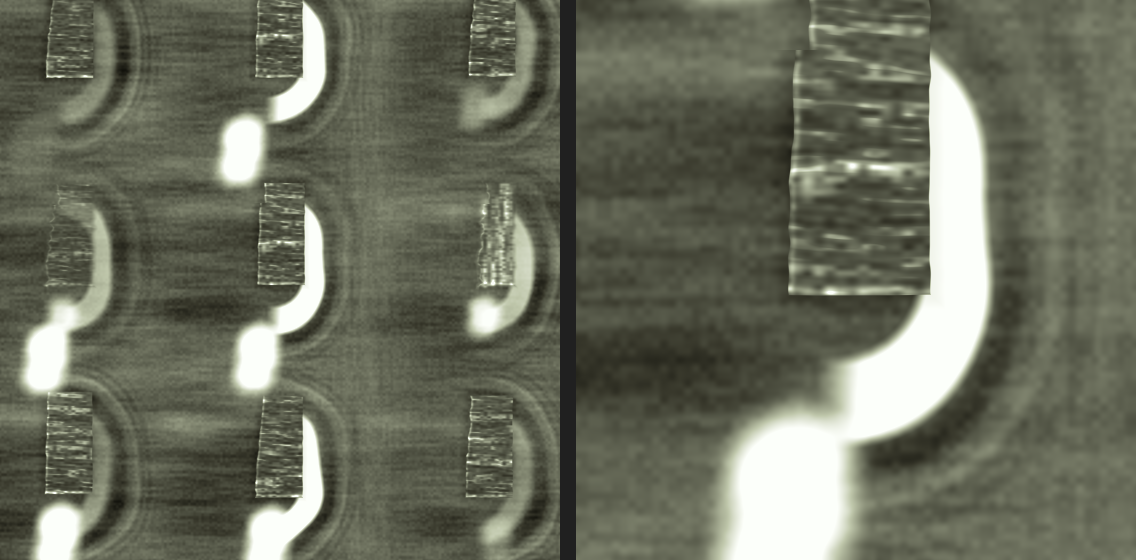
Left, the full canvas; right, a detail of the centre.
Give the GLSL for this texture, as a WebGL 1 fragment shader.

```glsl
precision highp float;
// Brushed steel plate with a 3 by 3 grid of raised teeth, each in a rounded pocket.
// Distance functions shape pockets, teeth and glare; stretched value noise gives
// the brushing and scratches; one tone value is finally mapped to a steel colour ramp.
uniform vec2 u_resolution;

#define GRID_ORIGIN vec2(0.128, 0.205)
#define PITCH 0.373
#define TOOTH_HALF vec2(0.042, 0.091)
#define POCKET_RIGHT 0.104
#define RIM_DARKNESS 0.19
#define BRUSHING 0.19
#define CLOUDING 0.20
#define BASE_TONE 0.355
#define JITTER 0.010

float hash(vec2 p) {
  return fract(sin(dot(p, vec2(127.1, 311.7))) * 43758.5453);
}

float noise(vec2 p) {
  vec2 i = floor(p), f = fract(p);
  f = f * f * (3.0 - 2.0 * f);
  return mix(mix(hash(i), hash(i + vec2(1.0, 0.0)), f.x),
             mix(hash(i + vec2(0.0, 1.0)), hash(i + 1.0), f.x), f.y);
}

float roundBox(vec2 p, vec2 halfSize, float radius) {
  vec2 q = abs(p) - halfSize + radius;
  return length(max(q, 0.0)) + min(max(q.x, q.y), 0.0) - radius;
}

float band(float d, float width) {
  return exp(-d * d / (width * width));
}

vec3 steelRamp(float t) {
  vec3 c = mix(vec3(0.05, 0.05, 0.03), vec3(0.22, 0.22, 0.17), clamp((t - 0.05) / 0.17, 0.0, 1.0));
  c = mix(c, vec3(0.32, 0.33, 0.27), clamp((t - 0.22) / 0.10, 0.0, 1.0));
  c = mix(c, vec3(0.54, 0.56, 0.47), clamp((t - 0.32) / 0.22, 0.0, 1.0));
  c = mix(c, vec3(0.75, 0.78, 0.67), clamp((t - 0.54) / 0.21, 0.0, 1.0));
  return mix(c, vec3(0.99, 1.0, 0.98), clamp((t - 0.75) / 0.22, 0.0, 1.0));
}

// Brushed plate: horizontal grain, with vertical grain on the land right of centre
float plateTone(vec2 uv) {
  vec2 w = uv + 0.004 * noise(uv * 9.0);
  float across = noise(w * vec2(6.0, 48.0)) * 0.5 + noise(w * vec2(22.0, 170.0)) * 0.5;
  float down = noise(w * vec2(60.0, 6.0)) * 0.4 + noise(w * vec2(170.0, 22.0)) * 0.6;
  float land = band(uv.x - 0.655, 0.075);
  float cloud = noise(uv * vec2(4.0, 11.0) + 7.0) * 0.6 + noise(uv * vec2(9.0, 24.0)) * 0.4 - 0.5;
  float grain = noise(uv * 210.0) - 0.5;
  return BASE_TONE + 0.05 * land + BRUSHING * (mix(across, down, 0.5 * land) - 0.5)
       + CLOUDING * (1.0 - 0.6 * land) * cloud + 0.07 * grain;
}

// Pocket: streaked floor, blurred rim and broken outer rings, then the bright wall
float addPocket(float tone, vec2 p, float shine, float seed) {
  vec2 halfSize = vec2(0.152, 0.150);
  float d = roundBox(p - vec2(POCKET_RIGHT - halfSize.x, -0.050), halfSize, 0.125);
  float wobble = noise(p * 14.0 + seed);
  d += 0.014 * (wobble - 0.5);
  float rightSide = smoothstep(-0.09, 0.05, p.x);
  float lower = 1.0 - smoothstep(-0.14, 0.08, p.y);
  float broken = noise(p * vec2(11.0, 9.0) + seed + 20.0);
  float floorArea = 1.0 - smoothstep(-0.07, 0.01, d);
  float leftPart = smoothstep(-0.25, -0.17, p.x) * (1.0 - smoothstep(-0.07, 0.0, p.x));
  tone -= 0.05 * floorArea;
  tone += 0.15 * band(p.y - 0.040, 0.020) * leftPart * (0.3 + broken);
  tone -= 0.08 * band(p.y + 0.150, 0.035) * leftPart;
  tone -= RIM_DARKNESS * band(d + 0.010, 0.018) * rightSide * mix(0.35, 1.0, lower) * (0.6 + 0.6 * broken);
  tone += 0.15 * band(d - 0.014, 0.011) * rightSide * broken;
  tone -= 0.06 * band(d - 0.034, 0.009) * rightSide * (1.0 - broken);
  tone += 0.05 * sin(d * 420.0) * band(d - 0.025, 0.025) * rightSide * broken;
  // Wall thickens toward its lower end; weaker walls are thinner and blurrier
  float breadth = mix(0.004, 0.013, shine) + 0.006 * lower * shine;
  float blur = mix(0.024, 0.009, shine);
  float wall = 1.0 - smoothstep(breadth, breadth + blur, abs(d + 0.046));
  wall *= smoothstep(-0.030, 0.005, p.x) * (1.0 - smoothstep(0.04, 0.11, p.y));
  wall *= mix(0.35 + broken, 1.0, smoothstep(0.5, 0.95, shine));
  tone += 0.12 * band(d + 0.028, 0.012) * rightSide * shine;
  return mix(tone, 1.0, clamp(wall * shine, 0.0, 1.0));
}

// Soft white reflection below the tooth
float addGlare(float tone, vec2 p, vec2 halfSize, float strength) {
  p.x -= 0.12 * p.y;
  float d = roundBox(p, halfSize, halfSize.x * 0.9) + 0.008 * (noise(p * 40.0) - 0.5);
  float halo = 0.10 * strength * exp(-max(d, 0.0) * 55.0);
  return mix(tone + halo, 1.03, strength * (1.0 - smoothstep(-0.013, 0.018, d)));
}

// Tooth: tapered face with dense broken scratches and lit edges; wear blurs or gilds it
float addTooth(float tone, vec2 p, vec2 cell, float worn) {
  float gilded = worn * step(1.5, cell.x);
  float seed = hash(cell + 3.0) * 40.0;
  float taper = mix(0.002, 0.014, hash(cell + 9.0)) * smoothstep(-0.07, 0.09, p.y);
  taper += 0.008 * step(0.055, p.y) * step(0.5, cell.y) + 0.022 * gilded;
  float ragged = (0.003 + 0.008 * worn) * (noise(p * vec2(30.0, 110.0) + seed) - 0.5);
  float left = p.x + TOOTH_HALF.x - taper + ragged;
  float bottom = p.y + TOOTH_HALF.y + ragged * 0.4;
  float d = max(max(-left, p.x - TOOTH_HALF.x + ragged * 0.5), max(-bottom, p.y - TOOTH_HALF.y));
  float bend = p.y + 0.05 * p.x + 0.004 * noise(p * 30.0 + seed);
  float coarse = noise(vec2(p.x * 22.0, bend * 130.0) + seed);
  float thin = noise(vec2(p.x * 45.0, bend * 270.0) + seed + 9.0);
  float speck = noise(p * vec2(150.0, 250.0) + seed);
  float face = 0.16 + 0.13 * speck + 0.14 * thin + 0.05 * smoothstep(-0.06, 0.09, p.y);
  face += 0.30 * smoothstep(0.55, 0.95, coarse) * (0.2 + speck);
  face += 0.28 * smoothstep(0.68, 0.95, thin) * speck;
  float upright = noise(p * vec2(130.0, 18.0) + seed);
  face = mix(face, 0.24 + 0.55 * upright * (0.45 + speck), gilded);
  face += 0.38 * band(bottom - 0.003, 0.0028) * (0.3 + speck);
  face += 0.24 * band(left - 0.002, 0.0022) * (0.2 + speck);
  float soft = 0.9 / min(u_resolution.x, u_resolution.y) + 0.005 * worn;
  tone -= 0.07 * (1.0 - smoothstep(0.0, 0.016, d)) * (1.0 - worn);
  return mix(tone, face, (1.0 - smoothstep(-soft, soft, d)) * (1.0 - 0.4 * (worn - gilded)));
}

void main() {
  vec2 uv = gl_FragCoord.xy / u_resolution;
  float tone = plateTone(uv);
  for (int row = 0; row < 3; row++) {
    for (int col = 0; col < 3; col++) {
      vec2 cell = vec2(float(col), float(row));
      vec2 shift = JITTER * (vec2(hash(cell), hash(cell + 5.0)) - 0.5);
      vec2 p = uv - GRID_ORIGIN - PITCH * cell - shift;
      float side = abs(cell.x - 1.0), last = max(cell.x - 1.0, 0.0);
      float worn = side * (1.0 - abs(cell.y - 1.0));
      tone = addPocket(tone, p, 1.0 - 0.62 * side + 0.35 * worn, 13.0 * hash(cell + 2.0));
      // Reflections drift with the row and fade toward the right and upper left
      vec2 drift = vec2(-0.020 - 0.023 * cell.y, -0.172 - 0.052 * min(cell.y, 1.0));
      drift += last * vec2(0.035, 0.075 * min(cell.y, 1.0));
      float strength = 1.0 - 0.68 * last - 0.9 * max(cell.y - cell.x - 1.0, 0.0);
      tone = addGlare(tone, p - drift, vec2(0.034, 0.058) * (1.0 - 0.4 * last), strength);
      tone = addGlare(tone, p + vec2(0.014, 0.145), vec2(0.021, 0.026), 0.75 * worn);
      tone = addTooth(tone, p, cell, worn);
    }
  }
  gl_FragColor = vec4(steelRamp(tone), 1.0);
}
```
